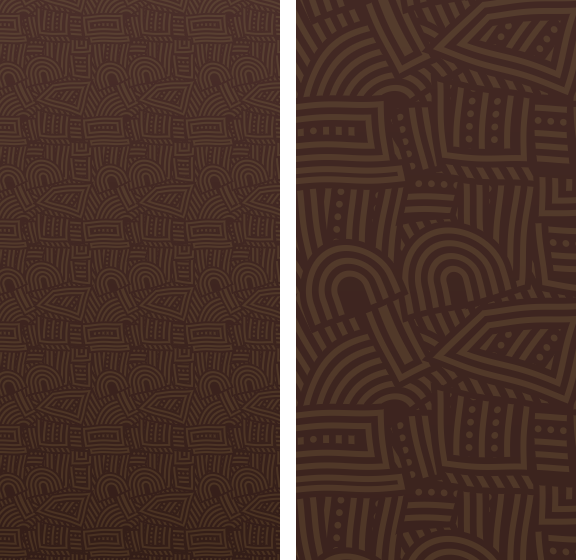
Left, the full canvas; right, a detail of the centre.
Write a Shadertoy shader that draws this pattern.

```glsl
// Brown wallpaper of hand-cut tribal line work: framed panels, arches and ladders.
// Each shape clears a margin in the ink below it, then adds its own strokes;
// one square tile wraps seamlessly, and a vertical gradient tints the whole.

const float CANVAS_WIDTH = 576.0;   // design units across the canvas
const float TILE = 211.5;           // side of one repeat, in design units
const vec2 TILE_SHIFT = vec2(192.0, 384.0);
const float PITCH = 8.7;            // distance between neighbouring strokes
const float HALF_LINE = 2.05;
const float DOT_RADIUS = 2.3;
const float MARGIN = 4.2;           // bare ground around every shape
const float WOBBLE = 0.9;
const vec2 BASE_STRIPES = vec2(21.0, -11.0); // whole stripe counts per tile
const float ACROSS = 1.5708;        // turns upright bars into level ones
const float NO_DOTS = 99.0;
const float TAU = 6.28318;

const vec3 GROUND_TOP = vec3(0.290, 0.180, 0.162);
const vec3 GROUND_BOTTOM = vec3(0.200, 0.115, 0.092);
const vec3 INK_TOP = vec3(0.352, 0.255, 0.198);
const vec3 INK_BOTTOM = vec3(0.288, 0.195, 0.130);

vec2 turn(vec2 v, float angle) {
    float c = cos(angle), s = sin(angle);
    return vec2(c * v.x + s * v.y, c * v.y - s * v.x);
}

// Offset from a centre to the nearest copy of p.
vec2 wrapAround(vec2 p, vec2 centre) {
    vec2 q = p - centre;
    return q - TILE * round(q / TILE);
}

// Nested strokes, counted inward from an edge.
float rings(float depth, float count) {
    if (count < 0.5) return 1e3;
    float k = clamp(round((depth - HALF_LINE) / PITCH), 0.0, count - 1.0);
    return abs(depth - HALF_LINE - k * PITCH) - HALF_LINE;
}

// Parallel bars; every dotEvery-th one is a row of dots.
float bars(vec2 q, float dotEvery) {
    float column = round(q.x / PITCH);
    vec2 cell = q - PITCH * round(q / PITCH);
    bool dotted = mod(column + 1.0, dotEvery) < 0.5;
    return dotted ? length(cell) - DOT_RADIUS : abs(cell.x) - HALF_LINE;
}

float overlay(float ink, float region, float strokes) {
    return min(max(ink, MARGIN - region), max(strokes, region));
}

// Convex four-sided panel, corners clockwise from the upper left.
// An open panel leaves its frame undrawn along the top edge.
void panel(inout float ink, vec2 p, vec4 top, vec4 bottom,
           float frames, bool open, float angle, float dotEvery) {
    vec2 corner[4] = vec2[4](top.xy, top.zw, bottom.xy, bottom.zw);
    vec2 centre = 0.25 * (corner[0] + corner[1] + corner[2] + corner[3]);
    vec2 q = wrapAround(p, centre);
    float region = -1e3, frame = -1e3;
    for (int i = 0; i < 4; i++) {
        vec2 a = corner[i] - centre;
        vec2 edge = normalize(corner[(i + 1) % 4] - corner[i]);
        float side = dot(q - a, vec2(edge.y, -edge.x));
        region = max(region, side);
        if (i > 0 || !open) frame = max(frame, side);
    }
    float core = max(bars(turn(q, angle), dotEvery), frame + frames * PITCH);
    ink = overlay(ink, region, min(rings(-frame, frames), core));
}

// Concentric arch with straight legs.
void arch(inout float ink, vec2 p, vec2 centre, float radius,
          float leg, float angle, float count) {
    vec2 q = turn(wrapAround(p, centre), angle);
    float bend = length(vec2(q.x, min(q.y, 0.0))) - radius;
    ink = overlay(ink, max(bend, q.y - leg), rings(-bend, count));
}

// Signed distance to the ink of one tile, y pointing down.
float tileInk(vec2 p) {
    float stripe = abs(fract(dot(p, BASE_STRIPES) / TILE) - 0.5);
    float ink = stripe * TILE / length(BASE_STRIPES) - HALF_LINE;

    // Fan, slanted band and large leaning shield
    arch(ink, p, vec2(66, 288), 62.0, 0.0, -0.6, 6.0);
    panel(ink, p, vec4(40, 196, 62, 188), vec4(92, 252, 70, 262), 2.0, true, -0.45, NO_DOTS);
    panel(ink, p, vec4(94, 246, 128, 212), vec4(206, 206, 186, 276), 2.0, false, 0.65, 3.0);

    // Upper row: open shields with arches pushed into them
    panel(ink, p, vec4(0, 131, 74, 126), vec4(66, 184, 10, 192), 2.0, true, 0.05, 3.0);
    panel(ink, p, vec4(114, 125, 162, 129), vec4(156, 196, 120, 206), 2.0, true, 0.05, NO_DOTS);
    arch(ink, p, vec2(108, 192), 36.0, 16.0, -0.25, 4.0);
    arch(ink, p, vec2(37, 199), 31.0, 14.0, -0.4, 3.0);
    panel(ink, p, vec4(78, 122, 110, 124), vec4(106, 146, 74, 150), 0.0, false, ACROSS, 3.0);
    panel(ink, p, vec4(166, 122, 206, 122), vec4(207, 146, 167, 149), 2.0, true, 0.0, NO_DOTS);
    panel(ink, p, vec4(165, 154, 206, 150), vec4(204, 200, 168, 196), 1.0, true, ACROSS, 3.0);

    // Lower row: framed boxes between ladders, closed by a double rule
    panel(ink, p, vec4(-21, 284, 60, 280), vec4(64, 321, -17, 323), 2.0, false, 0.0, NO_DOTS);
    panel(ink, p, vec4(96, 268, 160, 280), vec4(158, 323, 100, 320), 1.0, true, 0.05, 2.0);
    panel(ink, p, vec4(164, 281, 186, 281), vec4(187, 326, 165, 326), 0.0, false, ACROSS, NO_DOTS);
    panel(ink, p, vec4(69, 286, 92, 286), vec4(96, 326, 79, 331), 0.0, false, -0.2, NO_DOTS);
    panel(ink, p, vec4(-8, 327, 72, 325), vec4(74, 336, -6, 338), 1.0, false, 0.0, NO_DOTS);
    return ink;
}

void mainImage(out vec4 fragColor, in vec2 fragCoord) {
    float pixel = CANVAS_WIDTH / iResolution.x;
    vec2 p = vec2(fragCoord.x, iResolution.y - fragCoord.y) * pixel - TILE_SHIFT;
    p += WOBBLE * sin(p.yx * TAU * 3.0 / TILE);

    float coverage = clamp(0.5 - tileInk(p) / pixel, 0.0, 1.0);
    float height = fragCoord.y / iResolution.y;
    vec3 ground = mix(GROUND_BOTTOM, GROUND_TOP, height);
    vec3 line = mix(INK_BOTTOM, INK_TOP, height);
    fragColor = vec4(mix(ground, line, coverage), 1.0);
}
```
